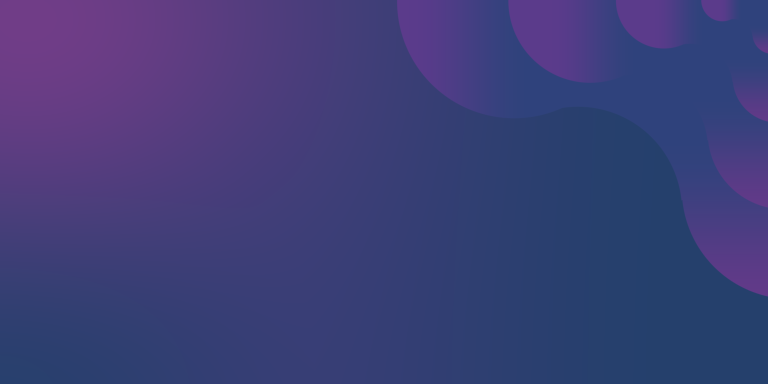
A Shadertoy shader for this background:

```glsl
// Dusky gradient backdrop with nested wavy sheets in the upper right corner.
// One outline, joined from tangent circles, is repeated at shrinking scales
// about the corner; each sheet fades from violet at its lobes to blue.

const vec3 INDIGO = vec3(0.215, 0.242, 0.460);
const vec3 TEAL = vec3(0.145, 0.250, 0.425);
const vec3 PLUM = vec3(0.440, 0.238, 0.530);
const vec3 SHEET_BLUE = vec3(0.185, 0.260, 0.485);
const vec3 LOBE_VIOLET = vec3(0.355, 0.230, 0.545);
const vec3 LOBE_MAGENTA = vec3(0.385, 0.225, 0.535);

const vec2 GLOW_CENTER = vec2(0.07, 0.95);
const vec2 GLOW_SPREAD = vec2(0.70, 0.53);

// Outline circles: xy is left and down from the corner, z is the radius
const vec3 SIDE_LOBE = vec3(0.661, 0.003, 0.305);
const vec3 LOWER_LOBE = vec3(-0.0625, 0.492, 0.287);
const vec3 NOTCH = vec3(0.495, 0.549, 0.271);

const int SHEET_COUNT = 4;
const vec4 SHEET_SCALES = vec4(1.0, 0.70, 0.41, 0.18);

float circleDistance(vec2 p, vec3 circle) {
    return length(p - circle.xy) - circle.z;
}

// Signed distance to the line a-b, positive to its right
float lineDistance(vec2 p, vec2 a, vec2 b) {
    vec2 along = normalize(b - a);
    return dot(p - a, vec2(along.y, -along.x));
}

// Two lobes bridged by a quadrilateral with a round bite taken out
float sheetDistance(vec2 p) {
    float bridge = max(lineDistance(p, SIDE_LOBE.xy, NOTCH.xy),
                       lineDistance(p, NOTCH.xy, LOWER_LOBE.xy));
    bridge = max(bridge, -circleDistance(p, NOTCH));
    float lobes = min(circleDistance(p, SIDE_LOBE), circleDistance(p, LOWER_LOBE));
    return min(lobes, bridge);
}

vec3 backdrop(vec2 p) {
    float rightShade = smoothstep(0.75, 1.75, p.x);
    float cornerShade = 1.0 - smoothstep(0.0, 0.75, length(p * vec2(0.85, 1.0)));
    vec3 color = mix(INDIGO, TEAL, max(rightShade, cornerShade));
    vec2 g = (p - GLOW_CENTER) / GLOW_SPREAD;
    return mix(color, PLUM, exp(-dot(g, g)));
}

vec3 sheetColor(vec2 p, float scale) {
    // Smaller sheets fade over a relatively longer span
    float fadeEnd = mix(0.36, 0.62, scale * scale);
    float side = smoothstep(fadeEnd, fadeEnd + 0.32, p.x);
    float lower = smoothstep(0.36, 0.80, p.y);
    vec3 color = mix(SHEET_BLUE, LOBE_VIOLET, side);
    return mix(color, LOBE_MAGENTA, lower);
}

void mainImage(out vec4 fragColor, in vec2 fragCoord) {
    vec2 uv = fragCoord / iResolution.y;
    float pixel = 1.0 / iResolution.y;
    vec2 fromCorner = vec2(iResolution.x / iResolution.y, 1.0) - uv;

    vec3 color = backdrop(uv);
    for (int i = 0; i < SHEET_COUNT; i++) {
        float scale = SHEET_SCALES[i];
        vec2 p = fromCorner / scale;
        float d = sheetDistance(p) * scale;
        float coverage = 1.0 - smoothstep(-0.75 * pixel, 0.75 * pixel, d);
        color = mix(color, sheetColor(p, scale), coverage);
    }
    fragColor = vec4(color, 1.0);
}
```
